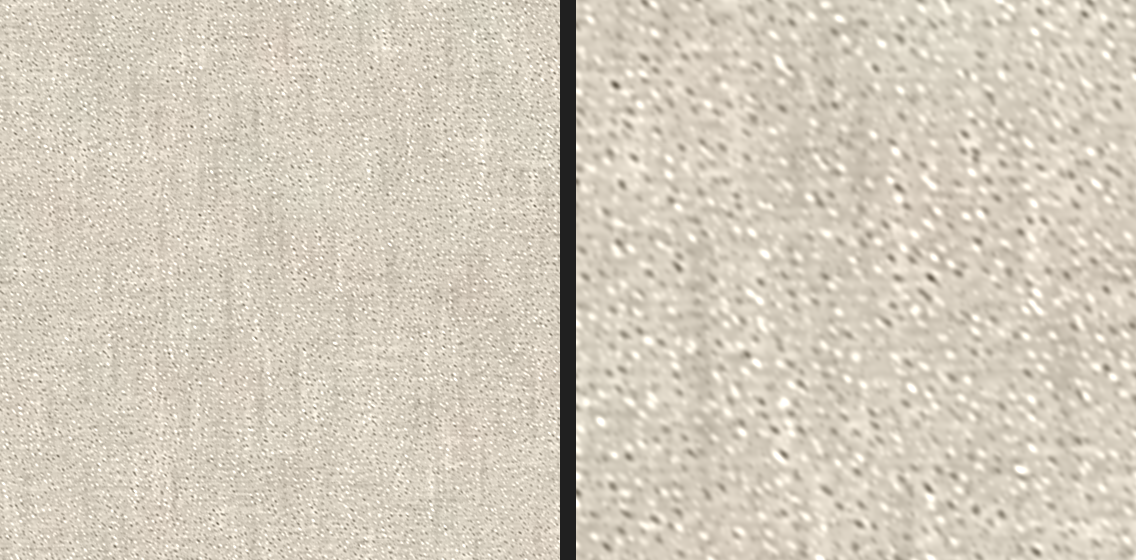
Left, the full canvas; right, a detail of the centre.
A Shadertoy shader for this texture:

```glsl
// Draws a cream linen cloth: fine woven grains with faint slub threads.

vec3 hash3(vec2 cell) {
    vec3 h = fract(cell.xyx * vec3(0.1031, 0.1030, 0.0973));
    h += dot(h, h.yxz + 33.33);
    return fract((h.xxy + h.yzz) * h.zyx);
}

// Cellular noise: one leaning, light or dark tuft per cell.
// A rim of 1 gives each tuft an opposite border, so broad blotches cancel.
float tufts(vec2 p, float lean, float rim) {
    vec2 cell = floor(p);
    float sum = 0.0;
    for (int y = -1; y <= 1; y++) {
        for (int x = -1; x <= 1; x++) {
            vec2 neighbour = cell + vec2(x, y);
            vec3 random = hash3(neighbour);
            vec2 d = p - neighbour - random.xy;
            d.x += lean * d.y;
            float q = 7.0 * d.x * d.x + 4.6 * d.y * d.y;
            sum += (2.0 * random.z - 1.0) * (1.0 - rim * q) * exp(-q);
        }
    }
    return sum;
}

void mainImage(out vec4 fragColor, in vec2 fragCoord) {
    vec2 uv = fragCoord / iResolution.y;

    // Long slubs along warp and weft, short weft dashes, and uneven patches
    float warpSlub = tufts(uv * vec2(50.0, 6.5) + 17.0, 0.0, 0.6);
    float weftSlub = tufts(uv * vec2(6.0, 80.0) + 41.0, 0.0, 0.6);
    float dashes = tufts(uv * vec2(32.0, 108.0) + 57.0, 0.0, 0.8);
    float patches = tufts(uv * vec2(6.0, 5.0) + 73.0, 0.2, 0.0);

    // Weave grains, stronger where a thick warp thread surfaces
    float grain = tufts(uv * vec2(112.0, 124.0) + 5.0, 0.5, 1.0);
    float fibre = tufts(uv * vec2(180.0, 200.0) + 29.0, 0.3, 0.6);
    grain *= 1.0 + 0.5 * warpSlub;

    // Fine weft rows that waver slightly
    float waver = sin(uv.x * 23.0 + 2.0 * sin(uv.y * 17.0)) + 0.6 * sin(uv.x * 61.0 + uv.y * 9.0);
    float rows = sin(uv.y * 760.0 + waver + 3.0 * weftSlub);

    float tone = 0.26 * grain + 0.09 * fibre + 0.012 * rows;
    tone += 0.062 * warpSlub + 0.045 * weftSlub + 0.065 * dashes + 0.014 * patches;

    vec3 cream = vec3(0.844, 0.811, 0.751);
    vec3 blush = vec3(0.006, -0.004, -0.003) * tufts(uv * 8.0 + 91.0, 0.0, 0.0);
    fragColor = vec4(clamp(cream + tone + blush, 0.0, 1.0), 1.0);
}
```
